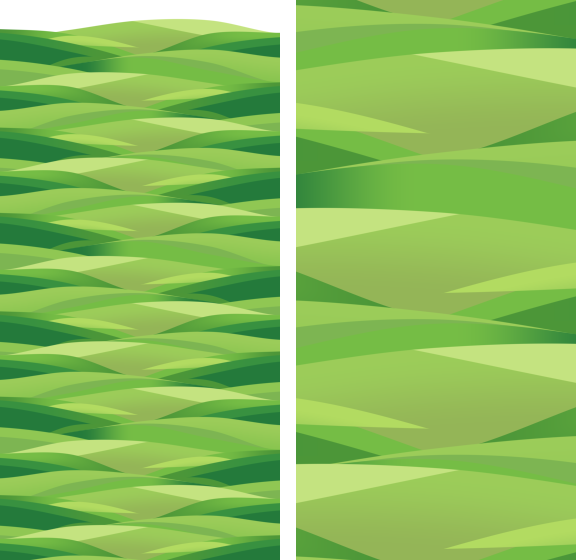
Left, the full canvas; right, a detail of the centre.
Write a Shadertoy shader that draws this pattern.

```glsl
// Rolling green hills stacked from the sky down to the lower edge.
// Each strip is painted over the one above it, every other strip is mirrored,
// and four uneven steps make one period. Ridges are splines of five heights.

const float CANVAS_WIDTH = 384.0;   // height units across the canvas
const float CANVAS_HEIGHT = 768.0;  // height units down the canvas
const float FIRST_CREST = 25.0;
const float PERIOD = 252.0;
const int STRIPS = 13;

const vec3 SKY = vec3(1.0);
const vec3 PALE = vec3(0.77, 0.89, 0.50);
const vec3 LIME = vec3(0.70, 0.86, 0.38);
const vec3 BRIGHT = vec3(0.61, 0.80, 0.35);
const vec3 OLIVE = vec3(0.58, 0.71, 0.34);
const vec3 MUTED = vec3(0.49, 0.71, 0.32);
const vec3 GRASS = vec3(0.46, 0.74, 0.27);
const vec3 SHADE = vec3(0.30, 0.59, 0.22);
const vec3 DEEP = vec3(0.22, 0.57, 0.25);
const vec3 TEAL = vec3(0.14, 0.48, 0.23);

// Catmull-Rom curve through five evenly spaced heights, x from 0 to 1.
float ridge(float x, float h[5]) {
    float t = clamp(x, 0.0, 1.0) * 4.0;
    int i = min(int(t), 3);
    float f = t - float(i);
    float a = h[max(i - 1, 0)], b = h[i], c = h[i + 1], d = h[min(i + 2, 4)];
    return b + 0.5 * f * (c - a + f * (2.0 * a - 5.0 * b + 4.0 * c - d
        + f * (3.0 * (b - c) + d - a)));
}

// Coverage of the ground lying below a ridge; y points down.
float below(float y, float top, float blur) {
    return smoothstep(-blur, blur, y - top);
}

// Fields that show behind a crest.
vec3 backFields(vec3 col, float x, float y, float blur) {
    float field = ridge(x, float[5](-8.0, -19.0, -13.0, 3.0, 24.0));
    float furrow = ridge(x, float[5](28.0, -1.0, -10.0, 4.0, 24.0));
    float mound = ridge(x, float[5](26.0, 10.0, -8.0, 2.0, 24.0));
    float side = ridge(x, float[5](60.0, 50.0, 30.0, 7.0, -5.0));
    vec3 fieldTint = mix(BRIGHT, GRASS, smoothstep(0.0, 45.0, y - field) * 0.6);
    vec3 moundTint = mix(GRASS, TEAL, smoothstep(0.52, 0.72, x));
    col = mix(col, fieldTint, below(y, field, blur));
    col = mix(col, MUTED, below(y, furrow, blur));
    col = mix(col, moundTint, below(y, mound, blur));
    col = mix(col, mix(BRIGHT, GRASS, 0.3), below(y, side, blur));
    return mix(col, MUTED, below(y, side + 13.0, blur));
}

// Rounded crest with a sunlit cap.
vec3 crestHill(vec3 col, float x, float y, float blur) {
    float top = ridge(x, float[5](30.0, 16.0, 3.0, 3.0, 21.0));
    float capEnd = ridge(x, float[5](-40.0, -14.0, 6.0, 25.0, 40.0));
    vec3 tint = mix(BRIGHT, OLIVE, smoothstep(4.0, 38.0, y - top));
    tint = mix(PALE, tint, below(y, capEnd, blur));
    return mix(col, tint, below(y, top, blur));
}

// Left slope in three tones, with a lime meadow lying on it.
vec3 leftSlope(vec3 col, float x, float y, float blur) {
    float top = ridge(x, float[5](15.0, 22.0, 52.0, 90.0, 120.0));
    float middle = ridge(x, float[5](20.0, 34.0, 60.0, 94.0, 122.0));
    float foot = ridge(x, float[5](29.0, 46.0, 70.0, 98.0, 124.0));
    float meadow = ridge(x, float[5](45.0, 24.0, 41.0, 80.0, 100.0));
    float meadowEnd = ridge(x, float[5](27.0, 36.0, 40.0, 40.0, 40.0));
    vec3 slopeTint = mix(SHADE, GRASS, smoothstep(0.0, 0.22, x));
    col = mix(col, slopeTint, below(y, top, blur));
    vec3 meadowTint = mix(LIME, BRIGHT, smoothstep(4.0, 16.0, y - meadow));
    col = mix(col, meadowTint,
        below(y, meadow, blur) * (1.0 - below(y, meadowEnd, blur)));
    col = mix(col, mix(DEEP, SHADE, smoothstep(0.1, 0.4, x)), below(y, middle, blur));
    return mix(col, TEAL, below(y, foot, blur));
}

// Broad front band rising to the right, then shaded folds at the right edge.
vec3 frontBand(vec3 col, float x, float y, float blur) {
    float top = ridge(x, float[5](92.0, 55.0, 52.0, 21.0, 20.0));
    float fold = ridge(x, float[5](120.0, 100.0, 70.0, 39.0, 26.0));
    float foot = ridge(x, float[5](130.0, 115.0, 82.0, 51.0, 36.0));
    vec3 tint = mix(SHADE, GRASS, smoothstep(0.55, 0.88, x));
    tint = mix(tint, SHADE, 0.5 * smoothstep(4.0, 22.0, y - top));
    col = mix(col, tint, below(y, top, blur));
    col = mix(col, DEEP, below(y, fold, blur));
    return mix(col, TEAL, below(y, foot, blur));
}

void mainImage(out vec4 fragColor, in vec2 fragCoord) {
    vec2 uv = fragCoord / iResolution.xy;
    float depth = (1.0 - uv.y) * CANVAS_HEIGHT;
    float blur = 0.75 * max(CANVAS_HEIGHT / iResolution.y, CANVAS_WIDTH / iResolution.x);

    float steps[4] = float[4](0.0, 73.0, 135.0, 190.0);
    float lifts[4] = float[4](0.0, 11.0, 0.0, -7.0);
    vec3 col = SKY;
    for (int i = 0; i < STRIPS; i++) {
        int phase = i % 4;
        float x = phase % 2 == 0 ? uv.x : 1.0 - uv.x;
        float y = depth - FIRST_CREST - float(i / 4) * PERIOD - steps[phase];
        // The topmost crest stands alone against the sky.
        if (i > 0) col = backFields(col, x, y + lifts[phase], blur);
        col = crestHill(col, x, y, blur);
        col = leftSlope(col, x, y, blur);
        col = frontBand(col, x, y, blur);
    }
    fragColor = vec4(col, 1.0);
}
```
